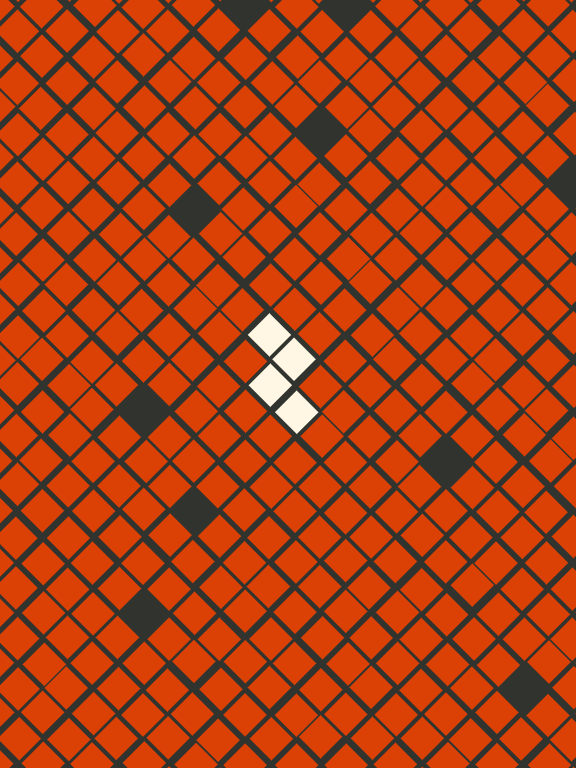
Write a Shadertoy shader that draws this pattern.

```glsl
const vec3 GROUND = vec3(0.19, 0.20, 0.18);
const vec3 ORANGE = vec3(0.86, 0.25, 0.02);
const vec3 CREAM = vec3(1.0, 0.97, 0.89);

const float HALF_DIAGONAL = 0.0329;         // lattice step, in canvas heights
const vec2 ORIGIN = vec2(0.3516, 0.5638);   // centre of the upper cream tile
const float TILE_HALF = 0.431;              // tile half side, in cells
const float TILE_JITTER = 0.045;            // shift of each single tile
const float LINE_JITTER = 0.02;             // shift shared along a diagonal
const float MISSING_SHARE = 0.022;
const vec2 CREAM_SPAN = vec2(1.0, 3.0);     // lattice steps right and down

float hash(vec2 p) {
    return fract(sin(dot(p, vec2(127.1, 311.7))) * 43758.5453);
}

// Signed random offset in -1..1 on both axes
vec2 hashOffset(vec2 p) {
    return 2.0 * vec2(hash(p + 3.7), hash(p + 19.3)) - 1.0;
}

float boxDistance(vec2 p, float halfSide) {
    vec2 d = abs(p) - halfSide;
    return max(d.x, d.y);
}

// Cream tiles zigzag down a two-column block
bool isCream(vec2 cell) {
    vec2 steps = vec2(cell.x + cell.y, cell.y - cell.x);
    return all(greaterThanEqual(steps, vec2(-0.5)))
        && all(lessThanEqual(steps, CREAM_SPAN + 0.5));
}

void mainImage(out vec4 fragColor, in vec2 fragCoord) {
    // Diagonal lattice: one unit is one cell side
    vec2 p = (fragCoord / iResolution.y - ORIGIN) / HALF_DIAGONAL;
    vec2 grid = 0.5 * vec2(p.x + p.y, p.x - p.y);
    vec2 cell = floor(grid + 0.5);
    float pixel = 1.0 / (iResolution.y * HALF_DIAGONAL * sqrt(2.0));

    // Uneven gaps from shifted tiles
    vec2 lineShift = 2.0 * vec2(hash(vec2(cell.x, 41.0)), hash(vec2(67.0, cell.y))) - 1.0;
    vec2 shift = TILE_JITTER * hashOffset(cell) + LINE_JITTER * lineShift;
    float d = boxDistance(grid - cell - shift, TILE_HALF);
    float coverage = clamp(0.5 - d / pixel, 0.0, 1.0);

    // Accent tiles and missing tiles
    bool cream = isCream(cell);
    if (!cream && hash(cell + 0.5) < MISSING_SHARE) coverage = 0.0;

    vec3 tile = cream ? CREAM : ORANGE;
    fragColor = vec4(mix(GROUND, tile, coverage), 1.0);
}
```
